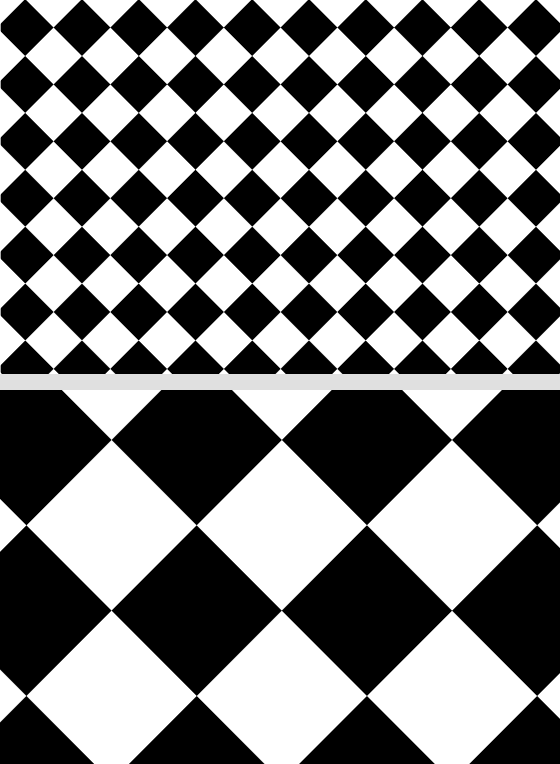
Top, the full canvas; bottom, a detail of the centre.
Write a Shadertoy shader that draws this pattern.

```glsl
// Black diamonds on white, touching corner to corner like a checkerboard
// turned by 45 degrees. The plane is folded into cells, and each cell draws
// one diamond from its Manhattan distance; a hairline margin runs at the left.

#define PERIOD       vec2(0.10134, 0.10159)  // cell size, in canvas widths
#define FIRST_CENTER vec2(0.04505, 0.04918)  // from the upper left corner
#define HALF_DIAGONAL 0.5                    // in cells; 0.5 makes corners touch
#define LEFT_MARGIN  0.0012                  // in canvas widths
#define INK          vec3(0.0)
#define PAPER        vec3(1.0)

// Signed distance to the nearest diamond, in cells.
float diamondDistance(vec2 cell) {
    vec2 local = abs(fract(cell + 0.5) - 0.5);
    return (local.x + local.y - HALF_DIAGONAL) * inversesqrt(2.0);
}

// Antialiased coverage for a signed distance measured in pixels.
float coverage(float pixels) {
    return clamp(0.5 - pixels, 0.0, 1.0);
}

void mainImage(out vec4 fragColor, in vec2 fragCoord) {
    // Canvas widths, measured right and down from the upper left corner.
    vec2 pos = vec2(fragCoord.x, iResolution.y - fragCoord.y) / iResolution.x;

    // Repeated diamonds.
    float dist = diamondDistance((pos - FIRST_CENTER) / PERIOD);
    float ink = coverage(dist * PERIOD.x * iResolution.x);

    // Blank left margin.
    ink *= coverage((LEFT_MARGIN - pos.x) * iResolution.x);

    fragColor = vec4(mix(PAPER, INK, ink), 1.0);
}
```
